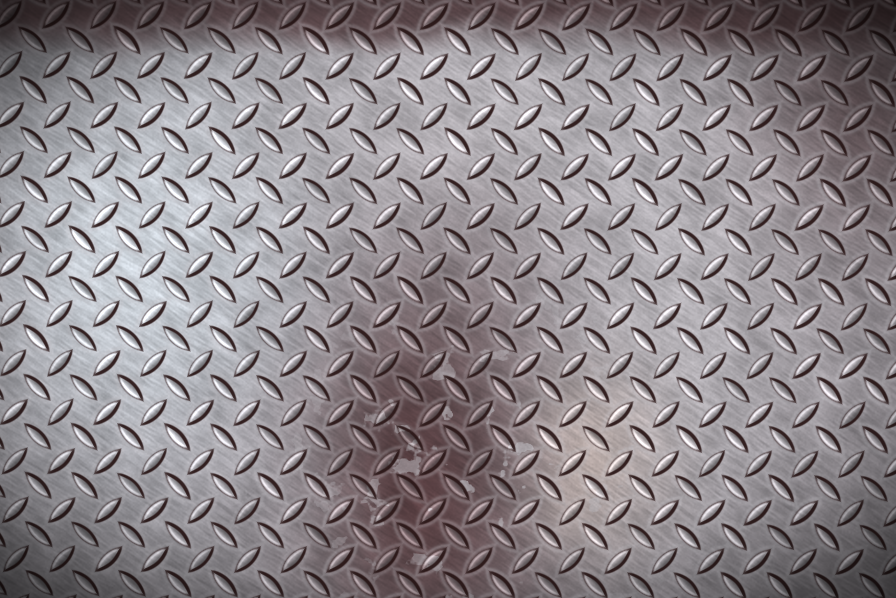
Write a Shadertoy shader that draws this texture.

```glsl
// Worn steel tread plate: two interleaved lattices of leaf-shaped lugs, leaning
// opposite ways, on brushed metal lit by soft reflections. Each lug is a vesica
// distance field with a shadowed right flank, a bright left flank and a worn rim.

const vec2  PITCH       = vec2(0.0784, 0.0829);   // lug spacing, canvas heights
const vec2  ANCHOR      = vec2(0.6074, 0.5977);   // centre of one left-leaning lug
const float TAPER       = 0.0019;                 // pitch change per row
const float TILT        = 0.004;                  // slight drop towards the right
const float HALF_LENGTH = 0.0300;
const float HALF_WIDTH  = 0.0098;
const float LEAN        = 0.79;                   // lug angle from vertical
const float EDGE_THIN   = 0.0010;
const float EDGE_THICK  = 0.0027;

const vec3 STEEL  = vec3(0.57, 0.55, 0.57);
const vec3 SILVER = vec3(0.79, 0.82, 0.85);
const vec3 PALE   = vec3(0.73, 0.72, 0.74);
const vec3 BLUSH  = vec3(0.78, 0.71, 0.68);
const vec3 MAROON = vec3(0.32, 0.22, 0.23);
const vec3 SHADOW = vec3(0.17, 0.09, 0.09);

float hash(vec2 p) {
    return fract(sin(dot(p, vec2(127.1, 311.7))) * 43758.5453);
}

float noise(vec2 p) {
    vec2 i = floor(p), f = fract(p);
    f = f * f * (3.0 - 2.0 * f);
    return mix(mix(hash(i), hash(i + vec2(1, 0)), f.x),
               mix(hash(i + vec2(0, 1)), hash(i + vec2(1, 1)), f.x), f.y);
}

float fbm(vec2 p) {
    float sum = 0.0, amp = 0.5;
    for (int i = 0; i < 4; i++) {
        sum += amp * noise(p);
        p = p * 2.03 + 17.3;
        amp *= 0.5;
    }
    return sum;
}

mat2 rotate(float a) {
    return mat2(cos(a), sin(a), -sin(a), cos(a));
}

float blob(vec2 p, vec2 centre, vec2 radius) {
    vec2 q = (p - centre) / radius;
    return exp(-dot(q, q));
}

// Leaf with its long axis on y
float leaf(vec2 q) {
    float r = (HALF_LENGTH * HALF_LENGTH + HALF_WIDTH * HALF_WIDTH) / (2.0 * HALF_WIDTH);
    return length(vec2(abs(q.x) + r - HALF_WIDTH, q.y)) - r;
}

// Lattice coordinates, with a mild perspective taper down the plate
vec2 lattice(vec2 p) {
    vec2 d = p - ANCHOR;
    float row = (d.y + TILT * d.x) / PITCH.y;
    float taper = 1.0 + TAPER * row;
    return vec2(d.x / (PITCH.x * taper), row - 0.0014 * row * row);
}

// Broad reflections across the bare plate
vec3 reflections(vec2 p) {
    vec2 w = p + 0.07 * (vec2(fbm(p * 6.0), fbm(p * 6.0 + 40.0)) - 0.47);
    vec3 col = STEEL;
    col = mix(col, SILVER, 0.95 * blob(w, vec2(0.24, 0.58), vec2(0.34, 0.40)));
    col = mix(col, PALE, 0.85 * blob(w, vec2(0.78, 0.78), vec2(0.36, 0.19)));
    col = mix(col, PALE, 0.75 * blob(w, vec2(1.12, 0.50), vec2(0.24, 0.40)));
    col = mix(col, MAROON, 0.95 * blob(w, vec2(0.71, 0.20), vec2(0.19, 0.34)));
    col = mix(col, BLUSH, 0.65 * blob(w, vec2(1.00, 0.22), vec2(0.10, 0.15)));
    col = mix(col, MAROON, 0.80 * smoothstep(0.90, 0.98, w.y));
    return mix(col, MAROON, 0.55 * blob(w, vec2(1.46, 0.84), vec2(0.17, 0.24)));
}

// Brushing, smudges and chipped patches
vec3 weather(vec3 col, vec2 p) {
    float brushed = noise(rotate(0.5) * p * vec2(35.0, 280.0))
                  + noise(rotate(-0.9) * p * vec2(300.0, 30.0)) - 1.0;
    col *= 1.0 + 0.12 * brushed + 0.28 * (fbm(p * 24.0) - 0.47);
    float chips = smoothstep(0.64, 0.70, fbm(p * 32.0 + 9.0));
    float wornZone = blob(p, vec2(0.82, 0.22), vec2(0.35, 0.30));
    return mix(col, PALE, 0.65 * chips * wornZone);
}

void mainImage(out vec4 fragColor, in vec2 fragCoord) {
    vec2 p = fragCoord / iResolution.y;
    float px = 1.0 / iResolution.y;
    vec2 grid = lattice(p);
    vec3 col = weather(reflections(p), p);

    // Two lug sets: left-leaning on whole cells, right-leaning on half cells
    for (int i = 0; i < 2; i++) {
        vec2 g = grid - 0.5 * float(i);
        vec2 cell = round(g);
        float seed = hash(cell + 53.0 * float(i));
        float angle = (i == 0 ? -LEAN : LEAN) + 0.08 * (seed - 0.5);
        vec2 axis = vec2(sin(angle), cos(angle));
        vec2 local = (g - cell) * PITCH;
        vec2 q = vec2(dot(local, vec2(axis.y, -axis.x)), dot(local, axis));
        float d = leaf(q);
        float right = smoothstep(-0.5, 0.5, q.x / HALF_WIDTH);

        // Worn rim on the plate, then the domed top
        float rim = exp(-pow((d - 0.0045) / 0.0035, 2.0));
        col = mix(col, PALE * 1.08, rim * (0.18 + 0.17 * seed));
        vec3 top = mix(col, PALE, 0.25) * mix(1.18, 0.72, right) * (0.9 + 0.2 * seed);
        top += 0.16 * exp(-pow((d + 0.0045) / 0.002, 2.0)) * (1.0 - right);
        col = mix(col, top, smoothstep(px, -px, d));

        // Dark outline, heavier on the right flank
        float halfLine = mix(EDGE_THIN, EDGE_THICK, right) * (0.85 + 0.3 * seed);
        float line = smoothstep(px, -px, abs(d + 0.5 * halfLine) - halfLine);
        col = mix(col, SHADOW, line * mix(0.55, 0.92, right));
    }

    // Corner falloff and fine grain
    vec2 v = fragCoord / iResolution.xy * 2.0 - 1.0;
    col *= 1.0 - 0.62 * smoothstep(0.55, 1.95, dot(v * v, vec2(0.85, 1.0)));
    col *= 0.97 + 0.06 * noise(p * 340.0);
    fragColor = vec4(clamp(col, 0.0, 1.0), 1.0);
}
```
